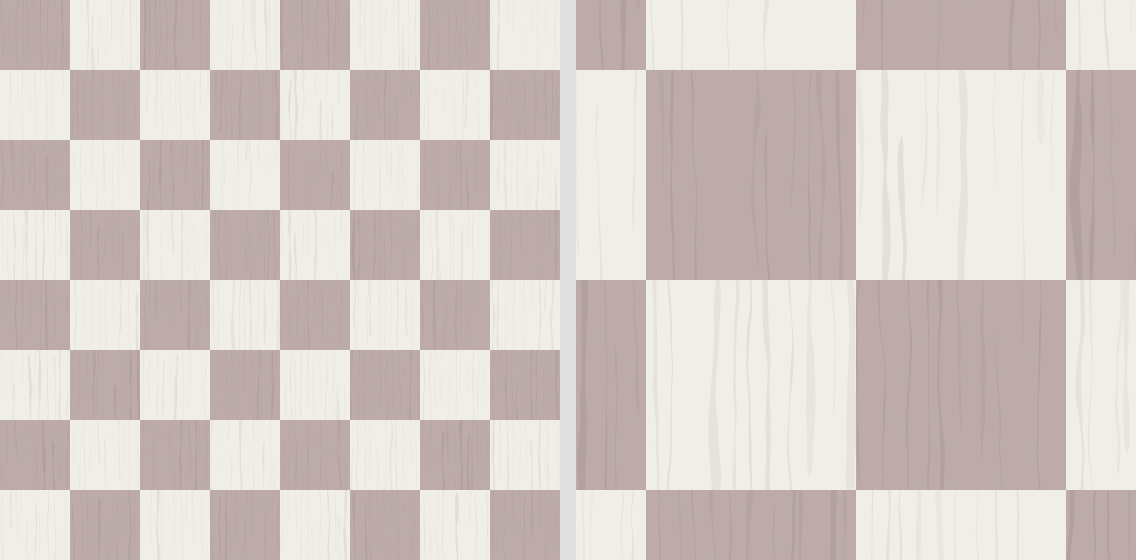
Left, the full canvas; right, a detail of the centre.
Reproduce this pattern procedurally as a Shadertoy shader.

```glsl
#define TILES 8.0
#define STREAKS 11
#define CREAM vec3(0.941, 0.933, 0.913)
#define MAUVE vec3(0.738, 0.672, 0.660)
#define CREAM_GRAIN vec3(0.885, 0.868, 0.838)
#define MAUVE_GRAIN vec3(0.690, 0.622, 0.612)
#define THIN 0.007
#define THICK 0.036
#define WOBBLE 0.030

float hash(vec3 p) {
    p = fract(p * 0.1031);
    p += dot(p, p.zyx + 31.32);
    return fract((p.x + p.y) * p.z);
}

// Smooth 1D noise along a streak, seeded by tile and streak
float noise(float t, vec3 seed) {
    float i = floor(t), f = fract(t);
    f = f * f * (3.0 - 2.0 * f);
    vec3 a = seed + vec3(0.0, 0.0, i);
    return mix(hash(a), hash(a + vec3(0.0, 0.0, 1.0)), f);
}

// Signed distance to the nearest cell border, positive in even cells
vec2 cellSide(vec2 p) {
    vec2 d = 0.5 - abs(fract(p) - 0.5);
    return d * (1.0 - 2.0 * mod(floor(p), 2.0));
}

// Coverage of one vertical wood streak
float streak(vec2 q, vec2 tile, int i, float px) {
    vec3 seed = vec3(tile * 7.0 + 3.0, float(i) * 37.0 + 5.0);
    float r1 = hash(seed + 101.3), r2 = hash(seed + 211.7);
    float r3 = hash(seed + 307.1), r4 = hash(seed + 401.9);

    // Gently wandering centre line
    float x = (float(i) + 0.15 + 0.7 * r1) / float(STREAKS);
    x += WOBBLE * (noise(q.y * 2.5 + r2, seed + 11.0) - 0.5);
    x += 0.3 * WOBBLE * (noise(q.y * 7.0 + r3, seed + 23.0) - 0.5);

    // Uneven width, with some streaks tapering out early
    float width = mix(THIN, THICK, r2 * r2 * r2);
    width *= 0.35 + 1.2 * noise(q.y * 5.0 + r4, seed + 17.0);
    float low = r3 < 0.45 ? 0.7 * r4 : -0.2;
    float high = r4 > 0.75 ? 0.5 + 0.6 * r1 : 1.2;
    width *= smoothstep(low, low + 0.08, q.y) * smoothstep(high, high - 0.08, q.y);

    float cover = clamp((0.5 * width - abs(q.x - x)) / px + 0.5, 0.0, 1.0);
    return min(cover, width / px) * mix(0.3, 0.95, r3);
}

void mainImage(out vec4 fragColor, in vec2 fragCoord) {
    vec2 p = fragCoord / iResolution.xy * TILES;
    float px = TILES / iResolution.y;
    vec2 tile = mod(floor(p), TILES);

    // Checkerboard with antialiased borders
    vec2 side = clamp(cellSide(p) * 2.0 / px, -1.0, 1.0);
    float light = 0.5 + 0.5 * side.x * side.y;

    // Independent grain in every tile
    float grain = 0.0;
    for (int i = 0; i < STREAKS; i++) {
        grain = max(grain, streak(fract(p), tile, i, px));
    }

    vec3 base = mix(MAUVE, CREAM, light);
    vec3 dark = mix(MAUVE_GRAIN, CREAM_GRAIN, light);
    fragColor = vec4(mix(base, dark, grain), 1.0);
}
```
